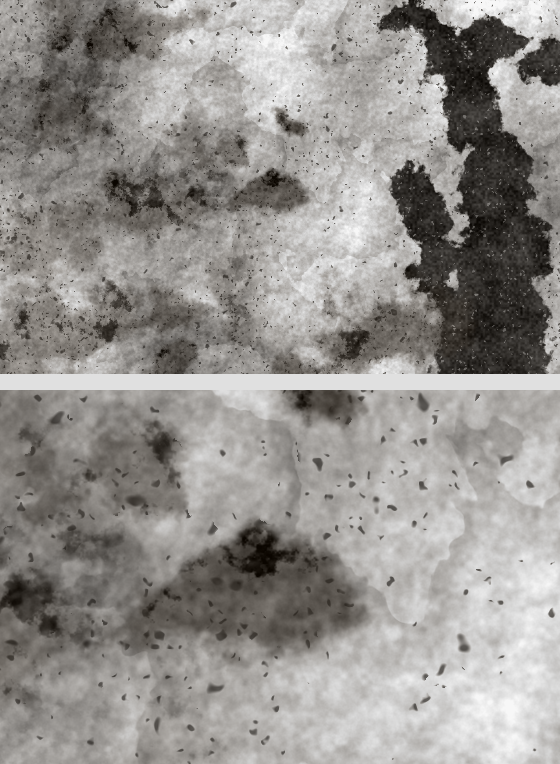
Top: the whole. Bottom: its middle third, enlarged.
Reproduce this texture procedurally as a WebGL 1 fragment shader.

```glsl
precision highp float;
uniform vec2 u_resolution;

float hash(vec2 p) {
  vec3 q = fract(vec3(p.xyx) * 0.1031);
  q += dot(q, q.yzx + 33.33);
  return fract((q.x + q.y) * q.z);
}

float noise(vec2 p) {
  vec2 i = floor(p), f = fract(p);
  f = f * f * (3.0 - 2.0 * f);
  float low = mix(hash(i), hash(i + vec2(1, 0)), f.x);
  float high = mix(hash(i + vec2(0, 1)), hash(i + vec2(1, 1)), f.x);
  return mix(low, high, f.y);
}

float fbm(vec2 p, float gain) {
  float sum = 0.0, weight = 1.0, total = 0.0;
  for (int i = 0; i < 6; i++) {
    sum += weight * noise(p);
    total += weight;
    weight *= gain;
    p = mat2(1.6, 1.2, -1.2, 1.6) * p + 17.3;
  }
  return sum / total;
}

// Signed distance to a rounded bar from a to b
float bar(vec2 p, vec2 a, vec2 b, float radius) {
  vec2 d = b - a;
  float t = clamp(dot(p - a, d) / dot(d, d), 0.0, 1.0);
  return length(p - a - d * t) - radius;
}

// Coverage of a distance field; soft is the width of its border
float fill(float dist, float soft) {
  return 1.0 - smoothstep(-soft, soft, dist);
}

// Scattered irregular grains, one at most in each cell
float grains(vec2 p, float scale, float chance) {
  vec2 q = p * scale + 0.7 * vec2(noise(p * scale * 1.7), noise(p * scale * 1.7 + 40.0));
  vec2 cell = floor(q);
  vec2 centre = 0.35 + 0.3 * vec2(hash(cell + 3.1), hash(cell + 8.7));
  float radius = mix(0.1, 0.32, hash(cell + 15.2));
  float shape = fill(length(fract(q) - centre) - radius, 0.12);
  return shape * step(hash(cell + 27.9), chance);
}

// Grey dirt lying over the snow
float dirtCover(vec2 p, float rough) {
  float d = bar(p, vec2(0.24, 0.87), vec2(0.46, 0.95), 0.06);
  float cover = 0.55 * fill(d + rough, 0.025);
  d = bar(p, vec2(0.75, 0.71), vec2(0.80, 0.65), 0.035);
  cover = max(cover, 0.85 * fill(d + rough * 0.6, 0.02));
  d = bar(p, vec2(0.65, 0.47), vec2(0.75, 0.49), 0.055);
  cover = max(cover, 0.68 * fill(d + rough * 0.5, 0.016));
  d = bar(p, vec2(0.50, 0.60), vec2(0.65, 0.62), 0.03);
  cover = max(cover, 0.5 * fill(d + rough, 0.016));
  d = bar(p, vec2(0.02, 0.33), vec2(0.50, 0.45), 0.05);
  cover = max(cover, 0.6 * fill(d + rough * 1.6, 0.07));
  d = bar(p, vec2(0.15, 0.13), vec2(0.53, 0.17), 0.07);
  cover = max(cover, 0.6 * fill(d + rough * 1.4, 0.035));
  d = bar(p, vec2(0.92, 0.08), vec2(1.14, 0.13), 0.09);
  return max(cover, 0.68 * fill(d + rough * 1.5, 0.05));
}

// Black gritty bands on the right
float gritBand(vec2 p, float rough) {
  float d = bar(p, vec2(1.13, 0.94), vec2(1.19, 0.79), 0.035);
  d = min(d, bar(p, vec2(1.22, 0.78), vec2(1.32, 0.55), 0.045));
  d = min(d, bar(p, vec2(1.31, 0.53), vec2(1.37, 0.20), 0.095));
  d = min(d, bar(p, vec2(1.36, 0.20), vec2(1.30, 0.0), 0.13));
  d = min(d, bar(p, vec2(1.12, 0.51), vec2(1.16, 0.32), 0.048));
  d = min(d, bar(p, vec2(1.47, 0.80), vec2(1.52, 0.76), 0.055));
  d = min(d, bar(p, vec2(1.27, 0.90), vec2(1.36, 0.86), 0.012));
  return fill(d + rough, 0.01);
}

void main() {
  vec2 p = gl_FragCoord.xy / u_resolution.y;
  vec2 warp = vec2(fbm(p * 5.0, 0.5), fbm(p * 5.0 + 31.0, 0.5)) - 0.5;
  vec2 q = p + 0.13 * warp;
  float rough = 0.24 * (fbm(p * 9.0 + 5.0, 0.62) - 0.5);
  float patches = fbm(q * 4.0 + 11.0, 0.55);
  float left = 1.0 - smoothstep(0.35, 0.85, p.x + 0.25 * (p.y - 0.5));
  float glow = fill(bar(p, vec2(0.35, 0.76), vec2(0.53, 0.74), 0.02) + rough, 0.13);

  // Snow: broad tones, overlapping crusts and side-lit relief
  float tone = 0.79 - 0.17 * left + 0.15 * glow + 0.65 * (patches - 0.5);
  float crust = fbm(q * 7.0 + 52.0, 0.5);
  tone -= 0.11 * smoothstep(0.52, 0.54, crust) * (1.0 - smoothstep(0.54, 0.70, crust));
  float relief = fbm(p * 22.0, 0.65) - fbm(p * 22.0 + vec2(-0.16, 0.22), 0.65);
  tone += 0.35 * relief;

  // Dirt stains and dark clots
  float dirt = dirtCover(q, rough);
  dirt = max(dirt, 0.5 * left * smoothstep(0.50, 0.64, fbm(q * 6.0 + 71.0, 0.55)));
  tone = mix(tone, 0.27 + 0.5 * (patches - 0.5) + 0.3 * relief, dirt);
  float clots = smoothstep(0.58, 0.68, fbm(p * 17.0 + 90.0, 0.65));
  tone -= 0.35 * clots * clamp(dirt + 0.2 * left, 0.0, 1.0);

  // Loose specks gather where the snow is dirty
  float gather = smoothstep(0.42, 0.65, fbm(p * 6.0 + 23.0, 0.5));
  float chance = 0.03 + 0.16 * gather + 0.2 * dirt;
  float specks = max(grains(p, 55.0, chance * 0.5), grains(p + 4.0, 105.0, chance));
  tone = mix(tone, 0.17, 0.7 * specks);
  float fine = noise(p * 170.0) - 0.5;
  tone += 0.09 * fine;

  // Grit with pale crumbs
  float grit = gritBand(q, rough);
  float gritTone = 0.16 + 0.4 * (fbm(p * 13.0 + 63.0, 0.65) - 0.5) + 0.14 * fine;
  gritTone += 0.25 * grains(p + 9.0, 95.0, 0.2);
  tone = clamp(mix(tone, gritTone, 0.96 * grit), 0.04, 0.97);

  vec3 warmLoss = vec3(0.0, 0.012, 0.026) * (1.0 - smoothstep(0.65, 0.88, tone));
  gl_FragColor = vec4(tone - warmLoss * (1.0 + dirt), 1.0);
}
```
